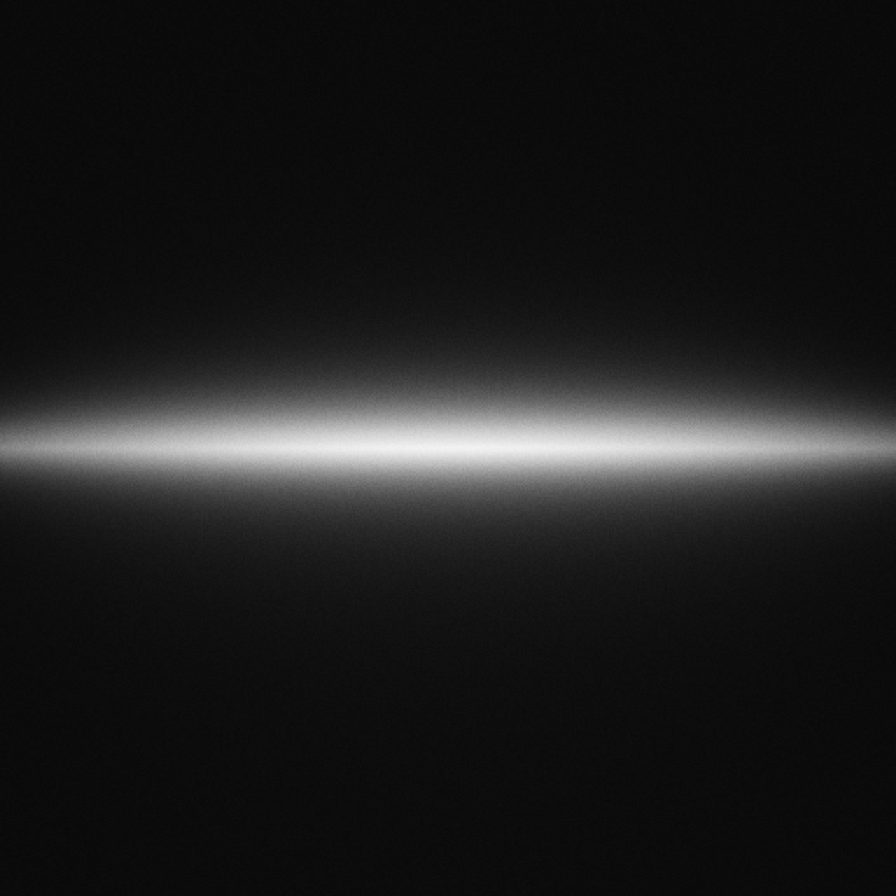
This background is drawn by a WebGL 2 fragment shader. Its source:

```glsl
#version 300 es
precision highp float;

uniform vec2 u_resolution;
out vec4 outColor;

const float BASE_LEVEL = 0.040;
const float HORIZON_Y = 0.5;
const float CENTER_GLOW = 0.87;
const float EDGE_GLOW = 0.43;
const float UPPER_WIDTH = 0.060;
const float UPPER_FALLOFF = 1.5;
const float LOWER_WIDTH = 0.037;
const float LOWER_FALLOFF = 1.0;
const float EDGE_NARROWING = 0.38;
const float CORE_LEVEL = 0.035;
const float CORE_WIDTH = 0.006;
const float GRAIN_CELLS = 512.0;
const float GRAIN_BASE = 0.006;
const float GRAIN_LIT = 0.035;

float hash(vec2 p) {
    vec3 q = fract(vec3(p.xyx) * 0.1031);
    q += dot(q, q.yzx + 33.33);
    return fract((q.x + q.y) * q.z);
}

// Soft bell with a long tail, equal to one at zero distance
float bell(float distance, float width, float falloff) {
    float ratio = distance / width;
    return pow(1.0 + ratio * ratio, -falloff);
}

float horizonGlow(vec2 uv) {
    float side = 2.0 * abs(uv.x - 0.5);
    float sideFade = side * side;
    float height = uv.y - HORIZON_Y;

    // The beam dims and narrows toward both sides
    float taper = 1.0 - EDGE_NARROWING * sideFade;
    float strength = mix(CENTER_GLOW, EDGE_GLOW, sideFade);

    // The upper half is broad, the lower half falls off sooner
    float profile = height > 0.0
        ? bell(height, UPPER_WIDTH * taper, UPPER_FALLOFF)
        : bell(height, LOWER_WIDTH * taper, LOWER_FALLOFF);

    // Thin bright line along the horizon
    float coreRatio = height / CORE_WIDTH;
    float core = CORE_LEVEL * exp(-coreRatio * coreRatio);
    return strength * profile + core;
}

void main() {
    vec2 uv = gl_FragCoord.xy / u_resolution;
    float light = BASE_LEVEL + horizonGlow(uv);

    // Fine grain, strongest in the midtones
    float grain = hash(floor(uv * GRAIN_CELLS)) - 0.5;
    float midtone = 4.0 * light * max(1.0 - light, 0.0);
    light += grain * (GRAIN_BASE + GRAIN_LIT * midtone);

    outColor = vec4(vec3(clamp(light, 0.0, 1.0)), 1.0);
}
```
